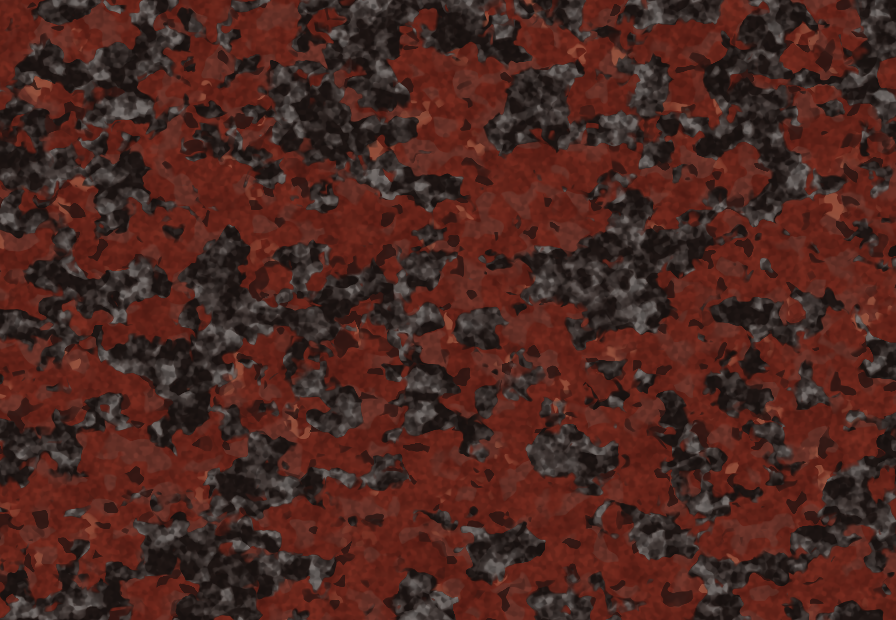
Write a Shadertoy shader that draws this texture.

```glsl
// Polished red granite: red feldspar with ragged, slightly flattened clusters
// of black and grey mica, small dark flecks and a few salmon crystals.
// Every layer is blended cellular noise, at scales from cluster to fine grit.

vec3 hash3(ivec2 cell, int seed) {
    uvec3 h = uvec3(uint(cell.x), uint(cell.y), uint(seed)) * 1664525u + 1013904u;
    h.x += h.y * h.z; h.y += h.z * h.x; h.z += h.x * h.y;
    h ^= h >> 16;
    h.x += h.y * h.z; h.y += h.z * h.x; h.z += h.x * h.y;
    return vec3(h & 0xffffu) / 65535.0;
}

// Random value per scattered grain; a higher crispness gives harder borders.
float grains(vec2 p, float crispness, int seed) {
    ivec2 base = ivec2(floor(p));
    float total = 0.0, weightSum = 0.0;
    for (int y = -1; y <= 1; y++)
    for (int x = -1; x <= 1; x++) {
        ivec2 cell = base + ivec2(x, y);
        vec3 h = hash3(cell, seed);
        vec2 offset = vec2(cell) + h.xy - p;
        float weight = exp(-crispness * dot(offset, offset)) + 1e-7;
        total += weight * h.z;
        weightSum += weight;
    }
    return total / weightSum;
}

void mainImage(out vec4 fragColor, in vec2 fragCoord) {
    vec2 p = fragCoord / iResolution.y;

    // Ragged outlines: bend the plane before placing the minerals
    vec2 bend = vec2(grains(p * 48.0, 5.0, 1), grains(p * 48.0, 5.0, 2)) - 0.5;
    vec2 q = p + 0.016 * bend;

    float grit = grains(p * 150.0, 5.0, 3);
    float speckle = grains(p * 85.0, 7.0, 4);
    float blotch = grains(q * vec2(30.0, 36.0), 7.0, 5);

    // Red feldspar ground with cloudy and greyish-pink areas
    vec3 red = mix(vec3(0.33, 0.105, 0.075), vec3(0.435, 0.160, 0.115), 0.6 * blotch + 0.4 * speckle);
    float cloudy = smoothstep(0.54, 0.82, grains(q * vec2(36.0, 42.0), 7.0, 6));
    red = mix(red, vec3(0.40, 0.215, 0.18), 0.65 * cloudy);
    red *= 0.87 + 0.26 * grit;

    // Rare salmon crystals, broken up by the speckle
    float salmon = smoothstep(0.84, 0.95, grains(q * 25.0, 10.0, 7))
                 * smoothstep(0.40, 0.75, speckle);
    red = mix(red, vec3(0.62, 0.35, 0.26), 0.75 * salmon);

    // Mica: black flakes, grey patches and pale glints
    float flake = grains(q * vec2(46.0, 52.0), 9.0, 8);
    float shade = 0.55 * flake + 0.30 * speckle + 0.15 * grit;
    vec3 mica = mix(vec3(0.105, 0.075, 0.068), vec3(0.235, 0.200, 0.190),
                    smoothstep(0.33, 0.62, shade));
    mica = mix(mica, vec3(0.40, 0.375, 0.365), smoothstep(0.58, 0.84, shade));
    mica *= 0.80 + 0.40 * grit;

    // Clusters of mica, wider than tall, plus lone flecks
    float cluster = 0.52 * grains(q * vec2(15.0, 20.0), 6.0, 9)
                  + 0.32 * grains(q * vec2(34.0, 41.0), 7.0, 10)
                  + 0.16 * grains(q * 80.0, 6.0, 11);
    float micaCover = smoothstep(0.505, 0.575, cluster);
    float fleck = smoothstep(0.85, 0.94, grains(q * vec2(52.0, 58.0), 10.0, 12));

    vec3 color = mix(red, mica, micaCover);
    color = mix(color, vec3(0.15, 0.075, 0.065), 0.8 * fleck * (1.0 - micaCover));

    // Thin dark seams where mica meets feldspar
    color *= 1.0 - 0.55 * micaCover * (1.0 - micaCover);

    fragColor = vec4(color, 1.0);
}
```
